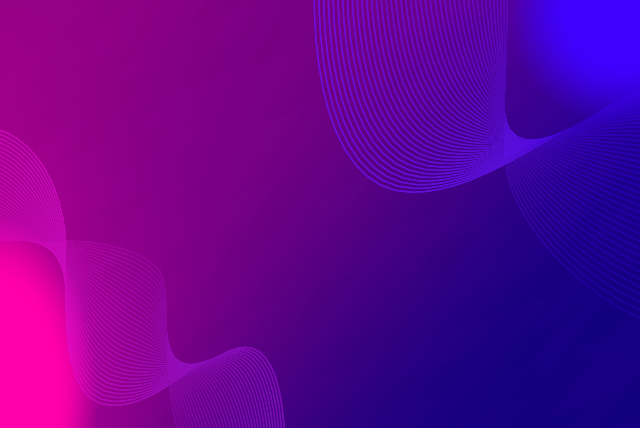
This background is drawn by a WebGL 1 fragment shader. Its source:

```glsl
precision highp float;
// Magenta-to-navy gradient with a pink and a blue corner glow, crossed by two
// ribbons of fine lines. Each ribbon blends two Bezier rails; every strip
// between the rails is inverted to find the nearest blended line.

uniform vec2 u_resolution;

#define MAGENTA vec3(0.57, 0.0, 0.52)
#define PURPLE vec3(0.46, 0.0, 0.51)
#define NAVY vec3(0.08, 0.0, 0.50)
#define PINK vec3(1.0, 0.0, 0.67)
#define BLUE vec3(0.25, 0.0, 1.0)
#define VIOLET_LINE vec3(0.42, 0.08, 1.0)
#define ORCHID_LINE vec3(0.88, 0.06, 0.82)
#define LINE_HALF_WIDTH 0.0009
#define UPPER_LINES 42.0
#define LOWER_LINES 34.0
#define FACET_STRENGTH 0.014
#define STRIPS 12

float hash(vec2 p) {
  return fract(sin(dot(p, vec2(127.1, 311.7))) * 43758.5453);
}

float cross2(vec2 a, vec2 b) {
  return a.x * b.y - a.y * b.x;
}

// xy and zw hold the two rails of a ribbon
vec4 bezier(vec4 a, vec4 b, vec4 c, vec4 d, float t) {
  float s = 1.0 - t;
  return s * s * (s * a + 3.0 * t * b) + t * t * (3.0 * s * c + t * d);
}

// Coverage by the line nearest to blend k, if p lies on this strip
float lineAt(float k, vec2 h, vec2 e, vec2 f, vec2 g, float count) {
  vec2 along = e + k * g;
  float u = dot(h - k * f, along) / max(dot(along, along), 1e-9);
  float margin = 0.5 / count;
  if (!(k > -margin && k < 1.0 + margin && u >= 0.0 && u < 1.0)) return 0.0;
  float nearest = clamp(floor(k * count + 0.5) / count, 0.0, 1.0);
  float spread = abs(cross2(along, f + u * g)) / max(length(along), 1e-5);
  float pixel = 1.0 / u_resolution.y;
  float ink = 1.0 - smoothstep(LINE_HALF_WIDTH, LINE_HALF_WIDTH + pixel,
                               abs(k - nearest) * spread);
  return ink * min(1.0, 2.2 * LINE_HALF_WIDTH / pixel) * mix(0.95, 0.45, k);
}

// Solves p = a + u e + k f + u k g for both roots of k
float strip(vec2 p, vec4 r0, vec4 r1, float count) {
  vec2 h = p - r0.xy;
  vec2 e = r1.xy - r0.xy;
  vec2 f = r0.zw - r0.xy;
  vec2 g = r1.zw - r0.zw - e;
  float a = -cross2(f, g);
  float b = cross2(h, g) - cross2(f, e);
  float c = cross2(h, e);
  float disc = b * b - 4.0 * a * c;
  if (disc < 0.0) return 0.0;
  float q = -0.5 * (b + (b < 0.0 ? -1.0 : 1.0) * sqrt(disc));
  float first = abs(a) > 1e-9 ? lineAt(q / a, h, e, f, g, count) : 0.0;
  float second = abs(q) > 1e-9 ? lineAt(c / q, h, e, f, g, count) : 0.0;
  return 1.0 - (1.0 - first) * (1.0 - second);
}

// Control points are in 1/512 of the canvas height, measured from the top
float ribbon(vec2 p, vec4 a, vec4 b, vec4 c, vec4 d, float count) {
  float clear = 1.0;
  vec4 last = a / 512.0;
  for (int i = 1; i <= STRIPS; i++) {
    vec4 next = bezier(a, b, c, d, float(i) / float(STRIPS)) / 512.0;
    clear *= 1.0 - strip(p, last, next, count);
    last = next;
  }
  return 1.0 - clear;
}

vec3 background(vec2 p) {
  // Diagonal gradient with faint slanted facets
  float t = dot(p, vec2(0.8, 0.6));
  vec3 color = mix(MAGENTA, PURPLE, smoothstep(0.0, 0.7, t));
  color = mix(color, NAVY, smoothstep(0.6, 1.55, t));
  vec2 cell = floor(vec2(t * 18.0, (p.y + 0.35 * p.x) * 14.0));
  color += FACET_STRENGTH * (hash(cell) - 0.5) * vec3(1.0, 0.3, 1.0);

  // Corner glows: a firm core inside a wide halo
  float d = length((p - vec2(-0.02, 0.92)) / vec2(0.19, 0.32));
  float pinkGlow = max(1.0 - smoothstep(0.8, 1.6, d), 0.45 * exp(-0.25 * d * d));
  color = mix(color, PINK, pinkGlow);
  float r = length(p - vec2(1.46, 0.02));
  float blueGlow = max(1.0 - smoothstep(0.12, 0.33, r), 0.25 * exp(-6.0 * r * r));
  return mix(color, BLUE, blueGlow);
}

void main() {
  vec2 p = gl_FragCoord.xy / u_resolution.y;
  p.x *= 1.5 * u_resolution.y / u_resolution.x;
  p.y = 1.0 - p.y;
  vec3 color = background(p);

  // Upper right: loop, pinch, then a fading fan
  float loopInk = ribbon(p, vec4(377, -20, 613, -160), vec4(375, 120, 611, -90),
                         vec4(410, 230, 609, -30), vec4(495, 230, 608, 40), UPPER_LINES);
  float pinchInk = ribbon(p, vec4(495, 230, 608, 40), vec4(560, 230, 607, 90),
                          vec4(630, 183, 605, 140), vec4(690, 150, 606, 190), UPPER_LINES);
  float fanInk = ribbon(p, vec4(690, 150, 606, 190), vec4(760, 110, 608, 250),
                        vec4(850, 50, 680, 350), vec4(960, 60, 800, 395), UPPER_LINES);
  float upper = max(max(loopInk, pinchInk), fanInk * 0.75);
  vec3 upperColor = mix(VIOLET_LINE, BLUE * 0.9, smoothstep(1.15, 1.4, p.x));
  color = mix(color, upperColor, upper * 0.85);

  // Lower left: two twists running down to the bottom edge
  float lower = ribbon(p, vec4(-20, 152, -100, 300), vec4(40, 155, -60, 290),
                       vec4(76, 225, -20, 287), vec4(79, 290, 20, 288), LOWER_LINES);
  lower = max(lower, ribbon(p, vec4(79, 290, 20, 288), vec4(80, 350, 85, 286),
                            vec4(66, 485, 165, 288), vec4(135, 485, 192, 325), LOWER_LINES));
  lower = max(lower, ribbon(p, vec4(135, 485, 192, 325), vec4(180, 485, 206, 355),
                            vec4(215, 448, 197, 405), vec4(262, 425, 203, 455), LOWER_LINES));
  lower = max(lower, ribbon(p, vec4(262, 425, 203, 455), vec4(310, 398, 206, 490),
                            vec4(338, 425, 215, 535), vec4(342, 530, 235, 570), LOWER_LINES));
  vec3 lowerColor = mix(ORCHID_LINE, vec3(0.62, 0.08, 0.85), smoothstep(0.1, 0.5, p.x));
  color = mix(color, lowerColor, lower * 0.7);

  gl_FragColor = vec4(color, 1.0);
}
```
